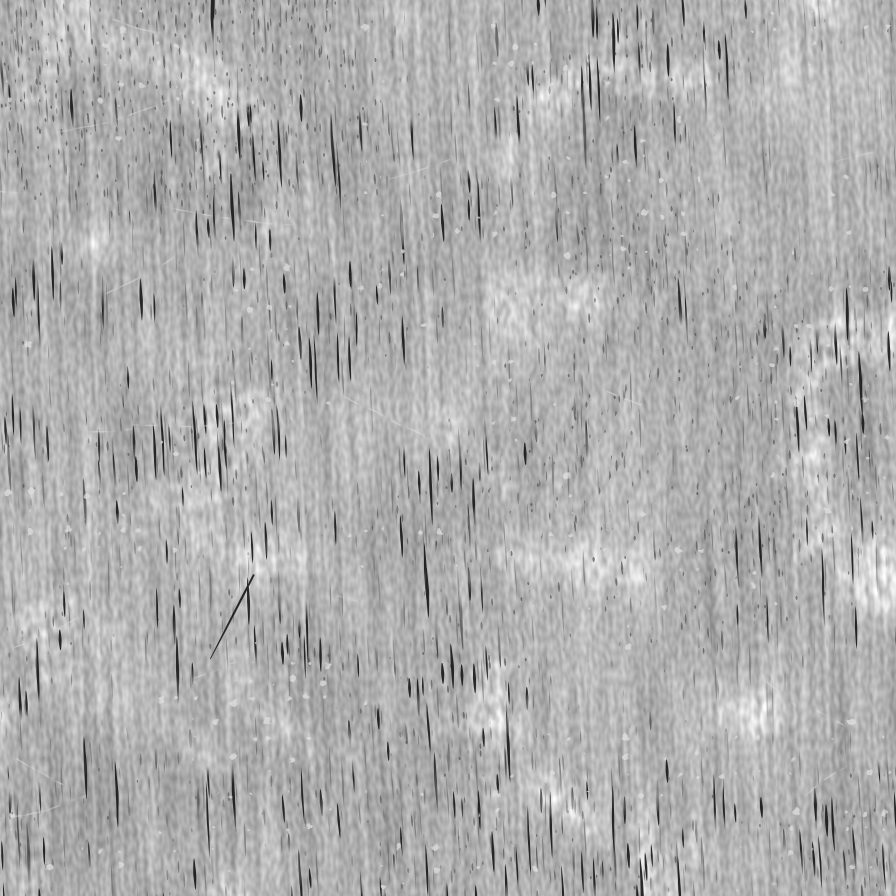
Give the GLSL for this texture, as a Shadertoy shader.

```glsl
// Weathered grey wood: stretched gradient noise makes the upright fibres, and
// jittered grids scatter tapered cracks and pores, some gathered in slanted bands.
// Pale wear, flecks and thin scratches lie on top.

vec2 hash2(vec2 cell) {
    vec3 q = fract(cell.xyx * vec3(0.1031, 0.1030, 0.0973));
    q += dot(q, q.yzx + 33.33);
    return fract((q.xx + q.yz) * q.zy);
}

float cornerSlope(vec2 cell, vec2 offset) {
    float angle = 6.2832 * hash2(cell).x;
    return dot(vec2(cos(angle), sin(angle)), offset);
}

float gradientNoise(vec2 p) {
    vec2 i = floor(p), f = p - i;
    vec2 u = f * f * f * (f * (f * 6.0 - 15.0) + 10.0);
    vec2 e = vec2(1.0, 0.0);
    float low = mix(cornerSlope(i, f), cornerSlope(i + e.xy, f - e.xy), u.x);
    float high = mix(cornerSlope(i + e.yx, f - e.yx), cornerSlope(i + 1.0, f - 1.0), u.x);
    return mix(low, high, u.y);
}

// Upright tapered slits, one per grid cell; density decides how many show
float slits(vec2 p, vec2 grid, vec2 halfSize, float density, float seed, float pixel) {
    float cover = 0.0;
    for (int y = -1; y <= 1; y++)
    for (int x = -1; x <= 1; x++) {
        vec2 cell = floor(p * grid) + vec2(x, y);
        vec2 place = hash2(cell + seed), kind = hash2(cell + seed + 57.0);
        vec2 d = p - (cell + place) / grid;
        float reach = halfSize.y * mix(0.25, 1.0, kind.x * kind.x);
        float taper = sqrt(max(0.0, 1.0 - abs(d.y) / reach));
        float width = halfSize.x * mix(0.6, 1.2, place.x) * taper;
        float line = clamp((width - abs(d.x)) / pixel + 0.5, 0.0, 1.0);
        line *= min(1.0, 2.0 * width / pixel);
        cover = max(cover, line * clamp((density - kind.y) * 5.0, 0.0, 1.0));
    }
    return cover;
}

// Small pale chips with ragged edges
float flecks(vec2 p, float pixel) {
    vec2 cell = floor(p * 48.0);
    vec2 place = hash2(cell + 211.0), kind = hash2(cell + 307.0);
    vec2 d = p - (cell + 0.3 + 0.4 * place) / 48.0;
    float radius = mix(0.0008, 0.004, kind.x * kind.x);
    float ragged = length(d) + 0.003 * gradientNoise(p * 230.0);
    float cluster = 0.1 + 0.9 * gradientNoise(p * 5.0 + 40.0);
    return smoothstep(pixel, -pixel, ragged - radius) * step(kind.y, cluster);
}

// Long thin bent scratches, mostly lying across the fibres
float scratches(vec2 p, float pixel) {
    float cover = 0.0;
    for (int i = 0; i < 20; i++) {
        vec2 place = hash2(vec2(i, 71)), kind = hash2(vec2(i, 131));
        float angle = (kind.x - 0.5) * 1.3;
        float reach = mix(0.025, 0.1, kind.y * kind.y);
        vec2 d = p - place;
        d = vec2(d.x * cos(angle) + d.y * sin(angle), d.y * cos(angle) - d.x * sin(angle));
        d.y += (place.x - 0.5) * 3.0 * d.x * d.x + 0.002 * gradientNoise(p * 30.0);
        float line = smoothstep(0.0006 + pixel, 0.0, abs(d.y));
        float broken = smoothstep(-0.2, 0.25, gradientNoise(p * 75.0 + place * 9.0));
        cover = max(cover, line * broken * smoothstep(reach, reach * 0.6, abs(d.x)));
    }
    return cover;
}

// One dark gouge cut aslant
float gouge(vec2 p, float pixel) {
    vec2 a = vec2(0.235, 0.265), b = vec2(0.283, 0.358);
    float t = clamp(dot(p - a, b - a) / dot(b - a, b - a), 0.0, 1.0);
    float width = 0.0004 + 0.0016 * t * (1.4 - t);
    return clamp((width - distance(p, mix(a, b, t))) / pixel + 0.5, 0.0, 1.0);
}

void mainImage(out vec4 fragColor, in vec2 fragCoord) {
    vec2 p = fragCoord / iResolution.y;
    float pixel = 1.0 / iResolution.y;

    // Wood space leans and wavers slightly
    vec2 wood = p;
    wood.x += 0.045 * p.y + 0.006 * gradientNoise(p * 3.0) + 0.0012 * gradientNoise(p * 22.0);

    // Regions: stained patches, banded figure on the right, pored corner
    float stain = gradientNoise(p * vec2(5.0, 7.0) + 12.0)
                + 0.5 * gradientNoise(p * vec2(13.0, 16.0));
    float figure = smoothstep(0.32, 0.12, length((p - vec2(0.72, 0.55)) * vec2(1.2, 0.75)));
    float corner = smoothstep(0.32, 0.08, length((p - vec2(0.17, 0.93)) * vec2(0.9, 1.3)));
    float slope = p.x * 0.87 - p.y * 0.48 + 0.1 * p.y * p.y + 0.02 * gradientNoise(p * 6.0);
    float band = smoothstep(-0.1, 0.8, sin(slope * 215.0));

    // Fibres, grain and broad clouds
    float tone = 0.69 - 0.05 * stain + 0.07 * gradientNoise(p * 4.0 + 5.0);
    tone += 0.14 * gradientNoise(wood * vec2(165.0, 7.0)) * (1.0 - 0.3 * figure);
    tone += 0.08 * gradientNoise(wood * vec2(70.0, 3.0) + 31.0);
    tone += 0.13 * gradientNoise(wood * vec2(225.0, 95.0) + 7.0);
    tone -= 0.03 * figure * (band - 0.4);

    // Pale worn patches, mottled
    float wear = gradientNoise(p * vec2(6.0, 7.0) + 83.0) + 0.5 * gradientNoise(p * 17.0);
    float mottle = 0.6 + 1.1 * gradientNoise(wood * vec2(110.0, 60.0) + 19.0);
    tone += 0.2 * smoothstep(0.1, 0.6, wear) * mottle;

    // Pores, then faint and deep cracks
    float poreDensity = 0.16 + 0.4 * stain + 0.5 * corner + figure * (band * 0.75 - 0.2);
    float pores = slits(wood, vec2(125.0, 62.0), vec2(0.0011, 0.008), poreDensity, 17.0, pixel);
    float faint = slits(wood, vec2(100.0, 20.0), vec2(0.0009, 0.03), 0.45 + 0.5 * stain, 401.0, pixel);
    float crackDensity = 0.33 + 0.85 * stain + 0.12 * (0.5 - p.x) - 0.35 * figure - 0.1 * corner;
    float cracks = slits(wood, vec2(85.0, 14.0), vec2(0.0015, 0.045), crackDensity, 101.0, pixel);
    tone = mix(tone, 0.3, 0.65 * pores);
    tone = mix(tone, 0.36, 0.55 * faint);
    tone = mix(tone, 0.1, 0.92 * max(cracks, gouge(p, pixel)));

    // Surface damage
    tone = mix(tone, 0.88, 0.5 * scratches(p, pixel));
    tone = mix(tone, 0.88, 0.75 * flecks(p, pixel));
    fragColor = vec4(vec3(clamp(tone, 0.0, 1.0)), 1.0);
}
```
